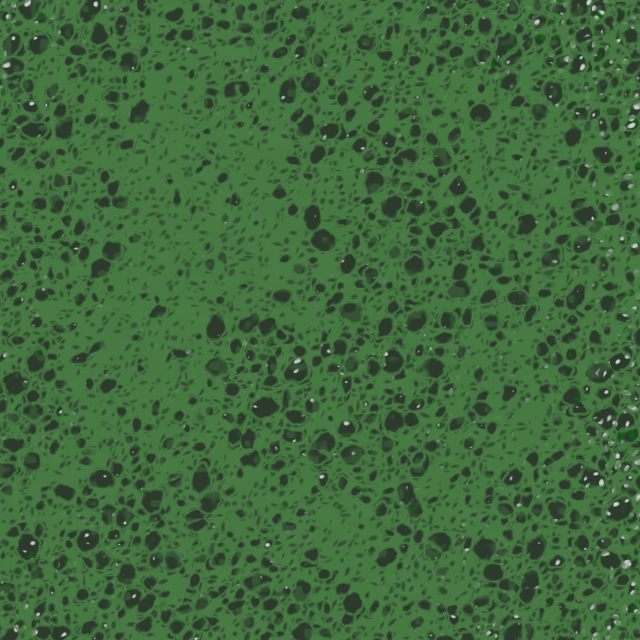
This texture is drawn by a Shadertoy shader. Its source:

```glsl
// Green sponge surface: soft dark pores of three sizes with pale glints inside some of them.

// Three random values per cell, without sine
vec3 hash3(vec2 p) {
    vec3 h = fract(vec3(p.xyx) * vec3(0.1031, 0.1030, 0.0973));
    h += dot(h, h.yxz + 33.33);
    return fract((h.xxy + h.yzz) * h.zyx);
}

float valueNoise(vec2 p) {
    vec2 i = floor(p), f = fract(p);
    f = f * f * (3.0 - 2.0 * f);
    return mix(mix(hash3(i).x, hash3(i + vec2(1, 0)).x, f.x),
               mix(hash3(i + vec2(0, 1)).x, hash3(i + vec2(1, 1)).x, f.x), f.y);
}

// How crowded the pores are: richer at the rim, patchy in the middle
float richness(vec2 p) {
    vec2 rim = abs(p - 0.5);
    float edge = smoothstep(0.3, 0.5, max(rim.x, rim.y));
    float patches = smoothstep(0.25, 0.8, 0.65 * valueNoise(p * 5.0 + 17.0)
                                        + 0.35 * valueNoise(p * 11.0 + 5.0));
    return clamp(0.75 * patches + 0.6 * edge, 0.0, 1.0);
}

// Distance to scattered ellipses, kept apart by a thin wall
float poreLayer(vec2 p, float cells, float radius, vec2 share, float stretch, float seed) {
    vec2 home = floor(p * cells);
    float nearest = 1.0, second = 1.0;
    for (int y = -1; y <= 1; y++) {
        for (int x = -1; x <= 1; x++) {
            vec2 cell = home + vec2(x, y);
            vec3 place = hash3(cell + seed);
            vec3 form = hash3(cell + seed + 71.0);
            vec2 center = (cell + 0.5 + 0.85 * (place.xy - 0.5)) / cells;
            float crowd = richness(center);
            if (place.z > mix(share.x, share.y, crowd)) continue;

            float angle = 0.65 + 2.0 * (form.x - 0.5);
            float c = cos(angle), s = sin(angle);
            vec2 q = mat2(c, -s, s, c) * (p - center);
            float aspect = mix(1.03, stretch, form.y);
            float size = radius * mix(0.45, 1.0, form.z * form.z) * mix(0.88, 1.1, crowd);
            float d = length(q * vec2(1.0 / aspect, aspect)) - size;
            second = min(second, max(nearest, d));
            nearest = min(nearest, d);
        }
    }
    return max(nearest, 0.5 * (nearest - second) + 0.0024);
}

void mainImage(out vec4 fragColor, in vec2 fragCoord) {
    vec2 p = fragCoord / iResolution.xy;
    float crowd = richness(p);

    // Ragged outlines
    float wobble = 0.0065 * (valueNoise(p * 85.0) - 0.5)
                 + 0.0035 * (valueNoise(p * 170.0 + 31.0) - 0.5);

    // Smaller pores leave a wall around larger ones
    float large = poreLayer(p, 27.0, 0.0178, vec2(0.04, 0.8), 1.25, 11.0) + wobble;
    float medium = poreLayer(p, 44.0, 0.0096, vec2(0.16, 0.95), 1.45, 137.0) + wobble;
    medium = max(medium, 0.0045 - large);
    float small = poreLayer(p, 78.0, 0.0054, vec2(0.6, 0.8), 1.75, 293.0) + 0.5 * wobble;
    small = max(small, 0.0042 - min(large, medium));

    // Soft shading, with some pores only partly deep
    float deep = smoothstep(0.0029, -0.0029, min(large, medium));
    deep *= mix(0.6, 1.0, smoothstep(0.15, 0.42, valueNoise(p * 75.0 + 53.0)));
    float shallow = mix(0.6, 0.85, crowd) * smoothstep(0.0028, -0.0026, small);
    float pore = max(deep, shallow);

    vec3 sponge = vec3(0.276, 0.480, 0.260) + 0.012 * (valueNoise(p * 50.0 + 7.0) - 0.5);
    vec3 color = mix(sponge, vec3(0.172, 0.226, 0.174), pore);

    // Rare vivid green flecks inside pores
    float corner = smoothstep(0.42, 0.68, length(p - 0.5));
    float glint = 0.36 + 0.45 * smoothstep(0.86, 1.0, p.x) + 0.3 * corner
                + 0.5 * (valueNoise(p * 7.0 + 91.0) - 0.5);
    glint = clamp(glint, 0.0, 1.0);
    float fleck = poreLayer(p, 55.0, 0.0066, vec2(0.02, 0.16), 1.5, 577.0) + 0.5 * wobble;
    fleck += 0.0055 * (1.0 - glint);
    color = mix(color, vec3(0.03, 0.40, 0.05), 0.8 * pore * smoothstep(0.0018, -0.0018, fleck));

    // Glints gather at the right side and in the corners
    float speck = poreLayer(p, 64.0, 0.0070, vec2(0.25, 0.55), 1.4, 419.0);
    speck += 0.0066 * (1.0 - glint) + 0.6 * wobble;
    float shine = smoothstep(0.0016, -0.0022, speck) * mix(0.12, 1.0, pore);
    color = mix(color, vec3(0.84, 0.87, 0.84), 0.9 * shine);

    fragColor = vec4(color, 1.0);
}
```
